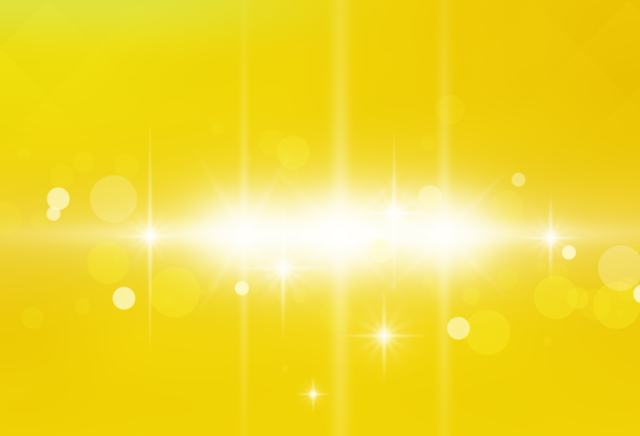
This background is drawn by a Shadertoy shader. Its source:

```glsl
// Golden backdrop with a white horizontal flare, light beams, sparkles and bokeh.
#define ASPECT 1.4713
#define HORIZON 0.463
#define GLOW_GAIN 2.1
#define STREAK_GAIN 1.1
#define BEAM_GAIN 0.36
#define RAY_GAIN 0.28
#define SPARKLE_GAIN 1.3
#define BOKEH_COUNT 64
#define BOKEH_ALPHA 0.22

const vec3 GOLD = vec3(0.945, 0.83, 0.02);
const vec3 LIME = vec3(0.87, 0.89, 0.26);
const vec3 LEMON = vec3(0.97, 0.91, 0.12);
const vec3 CREAM = vec3(1.0, 0.985, 0.82);

// Beams: x, width, strength, reach
const vec4 BEAMS[3] = vec4[3](
    vec4(0.561, 0.009, 0.85, 0.34), vec4(0.782, 0.020, 1.0, 0.52),
    vec4(1.021, 0.014, 0.85, 0.40));

// Sparkles: centre, vertical reach, horizontal reach
const vec4 SPARKLES[6] = vec4[6](
    vec4(0.345, 0.458, 0.28, 0.10), vec4(0.906, 0.511, 0.20, 0.12),
    vec4(1.266, 0.454, 0.11, 0.09), vec4(0.651, 0.385, 0.17, 0.13),
    vec4(0.883, 0.230, 0.11, 0.11), vec4(0.720, 0.096, 0.045, 0.045));

// Bright discs: centre, radius, opacity
const vec4 DISCS[12] = vec4[12](
    vec4(0.134, 0.544, 0.026, 0.72), vec4(0.123, 0.510, 0.016, 0.70),
    vec4(0.261, 0.544, 0.054, 0.25), vec4(0.285, 0.316, 0.026, 0.75),
    vec4(0.556, 0.339, 0.016, 0.85), vec4(0.989, 0.548, 0.027, 0.50),
    vec4(0.874, 0.425, 0.027, 0.70), vec4(1.192, 0.588, 0.016, 0.45),
    vec4(1.308, 0.421, 0.016, 0.85), vec4(1.427, 0.385, 0.052, 0.30),
    vec4(1.054, 0.247, 0.026, 0.65), vec4(1.478, 0.326, 0.022, 0.85));

// Soft yellow discs: centre, radius
const vec3 SOFT_DISCS[7] = vec3[7](
    vec3(0.402, 0.330, 0.058), vec3(1.121, 0.238, 0.052),
    vec3(1.278, 0.318, 0.050), vec3(1.328, 0.316, 0.025),
    vec3(1.418, 0.300, 0.054), vec3(0.249, 0.397, 0.048),
    vec3(0.674, 0.651, 0.038));

vec2 hash2(vec2 p) {
    p = vec2(dot(p, vec2(127.1, 311.7)), dot(p, vec2(269.5, 183.3)));
    return fract(sin(p) * 43758.5);
}

float gradientNoise(vec2 p) {
    vec2 i = floor(p), f = fract(p), u = f * f * (3.0 - 2.0 * f);
    vec2 o = vec2(1.0, 0.0);
    float a = dot(hash2(i) * 2.0 - 1.0, f);
    float b = dot(hash2(i + o) * 2.0 - 1.0, f - o);
    float c = dot(hash2(i + o.yx) * 2.0 - 1.0, f - o.yx);
    float d = dot(hash2(i + 1.0) * 2.0 - 1.0, f - 1.0);
    return mix(mix(a, b, u.x), mix(c, d, u.x), u.y);
}

float gauss(float x, float width) { return exp(-x * x / (width * width)); }

float disc(vec2 d, float radius) {
    float soft = max(0.002, 1.0 / iResolution.y);
    return 1.0 - smoothstep(radius - soft, radius + soft, length(d));
}

// Thin ray along x, tapering to nothing at its reach
float ray(vec2 d, float reach, float width) {
    float taper = max(0.0, 1.0 - abs(d.x) / reach);
    return taper * gauss(d.y, width * (0.4 + 0.6 * taper));
}

vec3 backdrop(vec2 p) {
    vec3 col = GOLD;
    col += vec3(-0.01, 0.035, 0.02) * (1.0 - smoothstep(0.0, 0.9, p.x)) * smoothstep(0.5, 0.85, p.y);
    col -= vec3(0.02, 0.055, 0.0) * smoothstep(0.6, 1.47, p.x) * smoothstep(0.25, 0.9, p.y);
    float side = smoothstep(0.35, 0.74, abs(p.x - 0.5 * ASPECT));
    col -= vec3(0.015, 0.035, 0.0) * side * gauss(p.y - 0.3, 0.25);
    col += vec3(0.0, 0.015, 0.17) * gauss(p.y - HORIZON, 0.13);
    float top = exp(-pow((1.0 - p.y) / 0.085, 2.0));
    col = mix(col, LIME, 0.85 * top * (1.0 - smoothstep(0.25, 1.0, p.x)));
    // Faint diamond facets and slow mottling
    vec2 facet = fract(vec2(p.x + p.y, p.x - p.y) * 4.5);
    col += 0.012 * (facet.x - facet.y) * side * smoothstep(0.55, 0.9, p.y);
    return col + 0.015 * gradientNoise(p * vec2(3.0, 7.0));
}

void mainImage(out vec4 fragColor, in vec2 fragCoord) {
    vec2 p = fragCoord / iResolution.xy * vec2(ASPECT, 1.0);
    vec3 col = backdrop(p);
    float dy = p.y - HORIZON;

    // Scattered and soft bokeh
    for (int i = 0; i < BOKEH_COUNT; i++) {
        vec2 h = hash2(vec2(float(i), 3.7)), k = hash2(vec2(float(i), 9.1));
        vec2 c = vec2(h.x * ASPECT, 0.43 + 0.36 * (h.y + k.x - 1.0));
        col = mix(col, LEMON, BOKEH_ALPHA * disc(p - c, mix(0.007, 0.04, k.y * k.y)));
    }
    for (int i = 0; i < 7; i++)
        col = mix(col, LEMON, 0.45 * disc(p - SOFT_DISCS[i].xy, SOFT_DISCS[i].z));

    // Horizontal flare
    float light = 0.55 * gauss(length(vec2((p.x - 0.80) / 2.3, dy)), 0.16);
    light += STREAK_GAIN * gauss(p.x - 0.78, 0.52) * gauss(dy, 0.026);
    light += 0.4 * gauss(p.x - 0.78, 0.6) * gauss(dy, 0.065);

    // Beams with their glow and diagonal rays
    for (int i = 0; i < 3; i++) {
        vec4 b = BEAMS[i];
        vec2 d = vec2(p.x - b.x, dy);
        light += GLOW_GAIN * b.z * gauss(length(d * vec2(0.8, 1.0)), 0.085);
        light += BEAM_GAIN * b.z * gauss(d.x, b.y) * (0.12 + gauss(dy, b.w));
        vec2 dir = i == 0 ? vec2(0.5, 0.866) : vec2(0.707);
        vec2 m = vec2(abs(d.x), abs(d.y));
        vec2 along = vec2(dot(m, dir), dot(m, vec2(-dir.y, dir.x)));
        light += RAY_GAIN * ray(along, 0.23, 0.010);
    }

    // Sparkles
    for (int i = 0; i < 6; i++) {
        vec4 s = SPARKLES[i];
        vec2 d = p - s.xy;
        float r = length(d), size = 0.28 * s.w;
        float spokes = 0.75 + 0.25 * cos(12.0 * atan(d.y, d.x + 1e-5));
        light += SPARKLE_GAIN * (gauss(r, size * 0.6) + 0.4 * spokes * gauss(r, size * 1.7));
        light += 0.65 * ray(d.yx, s.z, 0.005) + 0.5 * ray(d, s.w, 0.004);
    }
    float cover = 1.0 - exp(-light);
    col = mix(col, mix(CREAM, vec3(1.0), cover), cover);

    // Bright discs
    for (int i = 0; i < 12; i++)
        col = mix(col, CREAM, DISCS[i].w * disc(p - DISCS[i].xy, DISCS[i].z));

    fragColor = vec4(clamp(col, 0.0, 1.0), 1.0);
}
```
